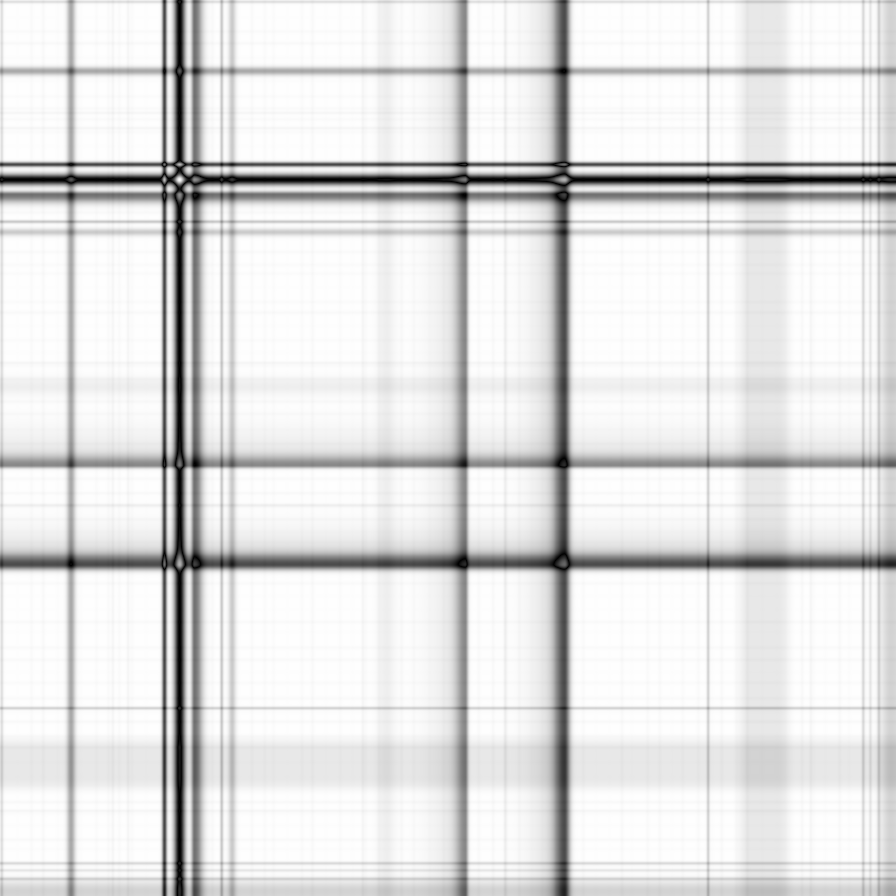
This pattern is drawn by a Shadertoy shader. Its source:

```glsl
// Soft bands: centre, left width, right width, strength
const int BAND_COUNT = 11;
const vec4 BANDS[BAND_COUNT] = vec4[](
    vec4(0.0794, 0.0045, 0.0045, 0.33),
    vec4(0.1836, 0.0026, 0.0026, 0.72),
    vec4(0.2005, 0.0058, 0.0058, 1.00),
    vec4(0.2172, 0.0035, 0.0085, 0.55),
    vec4(0.2591, 0.0040, 0.0040, 0.20),
    vec4(0.4310, 0.0100, 0.0100, 0.06),
    vec4(0.5190, 0.0100, 0.0035, 0.36),
    vec4(0.5190, 0.0360, 0.0030, 0.10),
    vec4(0.6300, 0.0110, 0.0060, 0.56),
    vec4(0.6300, 0.0340, 0.0050, 0.14),
    vec4(0.9940, 0.0110, 0.0200, 0.17)
);

// Hairlines: centre, strength
const int HAIR_COUNT = 11;
const vec2 HAIRS[HAIR_COUNT] = vec2[](
    vec2(0.0020, 0.12), vec2(0.1260, 0.03), vec2(0.1430, 0.03),
    vec2(0.2474, 0.20), vec2(0.4050, 0.03), vec2(0.5638, 0.05),
    vec2(0.7904, 0.17), vec2(0.9050, 0.03), vec2(0.9635, 0.14),
    vec2(0.9714, 0.09), vec2(0.9810, 0.13)
);
const float HAIR_WIDTH = 0.0018;

// Broad pale stripe
const float STRIPE_CENTRE = 0.8529;
const float STRIPE_INNER = 0.016;
const float STRIPE_OUTER = 0.036;
const float STRIPE_STRENGTH = 0.085;

// Faint cellular grain
const float GRAIN_CELLS = 70.0;
const float GRAIN_WIDTH = 0.14;
const float GRAIN_STRENGTH = 0.02;

const vec3 INK = vec3(0.0);
const vec3 PAPER = vec3(0.995);

float hash(float n) {
    return fract(sin(n * 127.1) * 43758.5);
}

float bell(float d, float width) {
    return exp(-d * d / (width * width));
}

// One faint line at a random place in each cell
float cellGrain(float x) {
    float cell = floor(x * GRAIN_CELLS);
    float site = mix(0.3, 0.7, hash(cell));
    float d = fract(x * GRAIN_CELLS) - site;
    return GRAIN_STRENGTH * hash(cell + 31.0) * bell(d, GRAIN_WIDTH);
}

// Darkness along one axis
float threadDensity(float x) {
    float density = cellGrain(x);
    for (int i = 0; i < BAND_COUNT; i++) {
        vec4 band = BANDS[i];
        float d = x - band.x;
        density += band.w * bell(d, d < 0.0 ? band.y : band.z);
    }
    for (int i = 0; i < HAIR_COUNT; i++) {
        density += HAIRS[i].y * bell(x - HAIRS[i].x, HAIR_WIDTH);
    }
    float stripe = 1.0 - smoothstep(STRIPE_INNER, STRIPE_OUTER, abs(x - STRIPE_CENTRE));
    return density + STRIPE_STRENGTH * stripe;
}

void mainImage(out vec4 fragColor, in vec2 fragCoord) {
    vec2 uv = fragCoord / iResolution.xy;

    // The same threads run across and down
    float density = threadDensity(uv.x) + threadDensity(1.0 - uv.y);

    // Past full ink the tone folds back to light at the crossings
    float tone = clamp(abs(1.0 - density), 0.0, 1.0);
    fragColor = vec4(mix(INK, PAPER, tone), 1.0);
}
```
